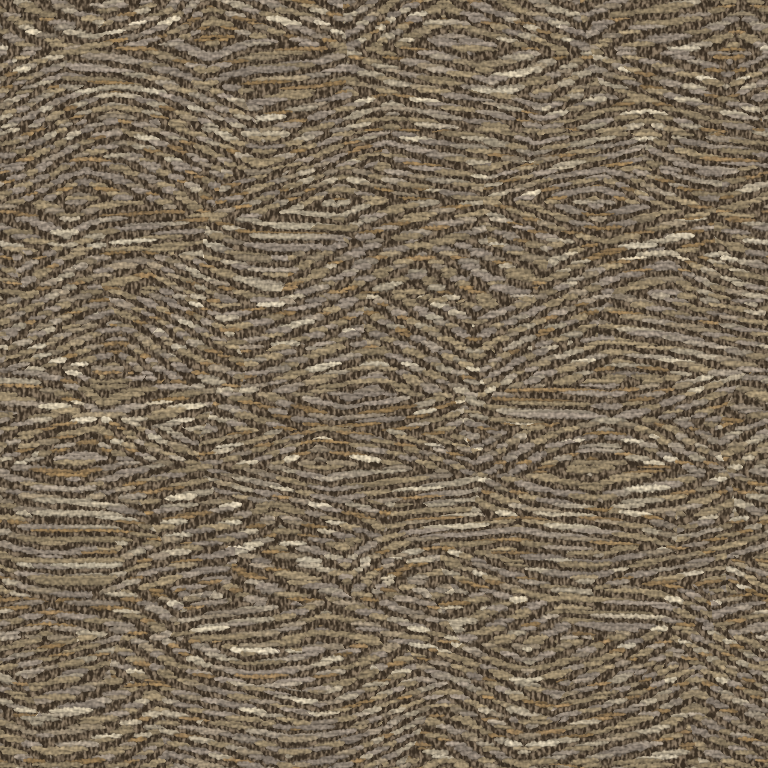
Write a WebGL 1 fragment shader that draws this texture.

```glsl
precision highp float;
// Woven upholstery: short yarn floats in a broken herringbone over a brown warp.
uniform vec2 u_resolution;

const float ROWS = 180.0;         // weft rows per canvas
const float COLUMNS = 20.0;       // floats along one row
const float TWILL = 3.0;          // rows per diagonal repeat
const float FOLD_X = 3.333333;    // columns between sideways reversals
const float FOLD_Y = 10.0;        // rows between vertical reversals
const float ROW_DRIFT = 7.0;      // wander of the vertical reversals, in rows
const float COLUMN_DRIFT = 1.5;   // wander of the sideways reversals, in columns
const float ROW_JITTER = 0.24;    // sideways slip of single rows, in columns
const float BREAK_CHANCE = 0.6;   // bands that lose step with their neighbour
const float FLOAT_SHARE = 0.68;   // visible part of each yarn repeat
const float THICKNESS = 0.68;     // yarn half height, in rows
const float SLANT = 0.36;         // rise of a float towards its end, in rows
const float FRAY = 0.45;          // raggedness of yarn edges, in rows
const float CREAM_AMOUNT = 0.05;

const vec3 GROUND_DARK = vec3(0.225, 0.185, 0.14);
const vec3 GROUND_LIGHT = vec3(0.56, 0.49, 0.405);
const vec3 KHAKI = vec3(0.585, 0.52, 0.41);
const vec3 TAUPE = vec3(0.575, 0.525, 0.47);
const vec3 SAND = vec3(0.67, 0.62, 0.53);
const vec3 OCHRE = vec3(0.56, 0.45, 0.30);
const vec3 CREAM = vec3(0.80, 0.75, 0.65);

float hash(vec2 p) {
  vec3 q = fract(vec3(p.xyx) * 0.1031);
  q += dot(q, q.yzx + 33.33);
  return fract((q.x + q.y) * q.z);
}

float cornerSlope(vec2 cell, vec2 offset, vec2 period) {
  float angle = 6.28318 * hash(mod(cell, period) + 7.0);
  return dot(vec2(cos(angle), sin(angle)), offset);
}

// Gradient noise that repeats after a whole period.
float noise(vec2 p, vec2 period) {
  vec2 i = floor(p), f = fract(p);
  vec2 w = f * f * f * (f * (f * 6.0 - 15.0) + 10.0);
  vec2 e = vec2(1.0, 0.0);
  float low = mix(cornerSlope(i, f, period),
                  cornerSlope(i + e.xy, f - e.xy, period), w.x);
  float high = mix(cornerSlope(i + e.yx, f - e.yx, period),
                   cornerSlope(i + e.xx, f - e.xx, period), w.x);
  return mix(low, high, w.y);
}

float tiledNoise(vec2 uv, vec2 frequency) {
  return noise(uv * frequency, frequency);
}

// Short upright warp threads in the gaps.
vec3 groundColor(vec2 uv) {
  float thread = tiledNoise(uv, vec2(240.0, 110.0));
  float fuzz = tiledNoise(uv + 0.37, vec2(330.0, 230.0));
  return mix(GROUND_DARK, GROUND_LIGHT,
             smoothstep(-0.38, 0.55, thread + 0.5 * fuzz));
}

vec3 yarnColor(vec2 id, float cluster, float ochre) {
  float pick = hash(id);
  vec3 c = mix(KHAKI, TAUPE, smoothstep(0.3, 0.6, pick));
  c = mix(c, SAND, smoothstep(0.72, 0.95, pick + 0.35 * cluster));
  c = mix(c, OCHRE, 0.8 * ochre);
  float cream = step(1.0 - CREAM_AMOUNT, hash(id + 43.0) + 0.12 * cluster);
  c = mix(c, CREAM, 0.85 * cream);
  return c * (0.9 + 0.2 * hash(id + 71.0));
}

void main() {
  vec2 uv = gl_FragCoord.xy / u_resolution;
  float y = uv.y * ROWS;
  float soft = max(0.24, 0.6 * ROWS / u_resolution.y);
  float drift = ROW_DRIFT * tiledNoise(uv, vec2(4.0, 5.0));
  float sway = COLUMN_DRIFT * tiledNoise(uv + 0.23, vec2(5.0, 7.0));
  float cluster = tiledNoise(uv, vec2(9.0, 14.0));
  float fiber = tiledNoise(uv + 0.17, vec2(130.0, 300.0));
  float fleck = tiledNoise(uv + 0.61, vec2(260.0, 230.0));
  vec3 color = groundColor(uv);

  // Neighbouring rows overlap, so each pixel gathers three of them.
  for (int k = -1; k <= 1; k++) {
    float row = floor(y) - float(k);
    float wrapped = mod(row, ROWS);

    // Mirrored steps form the herringbone; some bands start out of step.
    float shifted = mod(wrapped + drift, ROWS);
    float band = floor(shifted / FOLD_Y);
    float block = floor(band / 2.0);
    float broken = step(hash(vec2(band, 61.0)), BREAK_CHANCE);
    float start = hash(mix(vec2(block, 5.0), vec2(band, 29.0), broken));
    float rowFold = mod(shifted, 2.0 * FOLD_Y) - FOLD_Y;
    float across = uv.x * COLUMNS + COLUMNS * start + sway;
    float columnFold = abs(mod(across, 2.0 * FOLD_X) - FOLD_X);
    float phase = columnFold + abs(rowFold) / TWILL
                + ROW_JITTER * hash(vec2(wrapped, 3.0));
    float mirror = mod(floor(across / (2.0 * FOLD_X)), 3.0);
    vec2 id = vec2(floor(phase) + 11.0 * mirror, wrapped);
    float ochre = step(hash(id + 19.0), 0.15);

    // A frayed, tilted float and its contact shadow.
    float size = FLOAT_SHARE * (0.8 + 0.32 * hash(id + 97.0));
    float along = (fract(phase) - 0.5) * 2.0 / size;
    float rise = -clamp(rowFold, -1.0, 1.0) * SLANT * clamp(along, -1.0, 1.0);
    float lift = 0.3 * (hash(id + 53.0) - 0.5);
    float v = y - row - 0.5 - rise - lift + 0.2 * fiber;
    float halfHeight = THICKNESS * (0.75 + 0.45 * hash(id + 31.0));
    halfHeight *= 1.0 - 0.3 * ochre;
    float profile = sqrt(max(1.0 - pow(abs(along), 4.0), 0.0));
    float edge = halfHeight * profile - 0.25 * (1.0 - profile) - abs(v);
    edge += FRAY * fleck * profile;
    float cover = smoothstep(-soft, soft, edge);
    float shadow = smoothstep(-0.55, 0.1, edge) * step(abs(along), 1.15);
    color *= 1.0 - 0.17 * shadow;

    float bulge = clamp(v / halfHeight, -1.0, 1.0);
    float shade = 1.03 - 0.2 * bulge * bulge + 0.08 * bulge;
    shade += 0.25 * fiber + 0.28 * fleck - 0.1 * along * along * cover;
    color = mix(color, yarnColor(id, cluster, ochre) * shade, cover);
  }
  gl_FragColor = vec4(clamp(color, 0.0, 1.0), 1.0);
}
```
